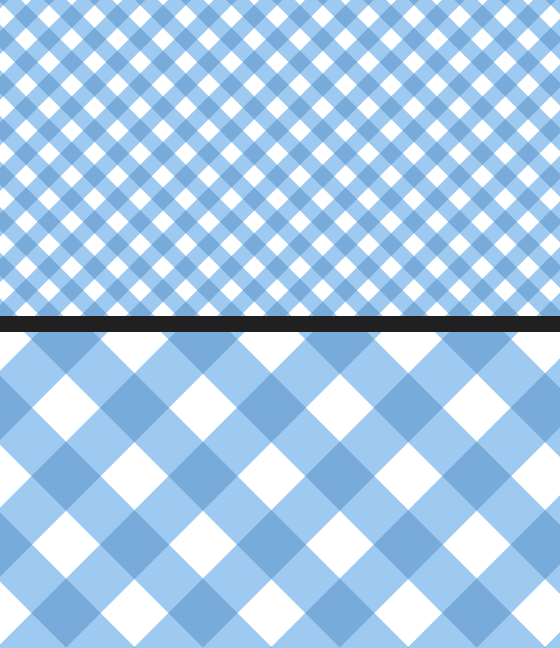
Top, the full canvas; bottom, a detail of the centre.
A Shadertoy shader for this pattern:

```glsl
// Diagonal gingham: two sets of translucent blue bands cross at right angles
// over white. Each band set is a periodic distance to a band edge, and the
// two coverages are blended into white, single and double layers of cloth.

// Coverage of evenly spaced bands along t (period 1), centred on half integers.
float bandCoverage(float t, float softness) {
    float fromBandCentre = abs(fract(t) - 0.5);
    return 1.0 - smoothstep(-softness, softness, fromBandCentre - 0.2525);
}

void mainImage(out vec4 fragColor, in vec2 fragCoord) {
    // Height-relative position, with a white diamond at the lattice origin
    float period = 0.1444;
    vec2 p = (fragCoord - 0.5 * iResolution.xy) / iResolution.y;
    vec2 q = (p - vec2(-0.2257, 0.0868)) / period;

    // Diagonal axes; softness spans about one pixel across each edge
    float softness = 0.9 / (period * iResolution.y);
    float rising = bandCoverage(q.x - q.y, softness);
    float falling = bandCoverage(q.x + q.y, softness);

    // Layered cloth colours
    vec3 white = vec3(0.995, 1.0, 0.995);
    vec3 singleLayer = vec3(0.62, 0.79, 0.94);
    vec3 doubleLayer = vec3(0.47, 0.67, 0.85);
    vec3 colour = mix(mix(white, singleLayer, rising),
                      mix(singleLayer, doubleLayer, rising), falling);

    fragColor = vec4(colour, 1.0);
}
```
